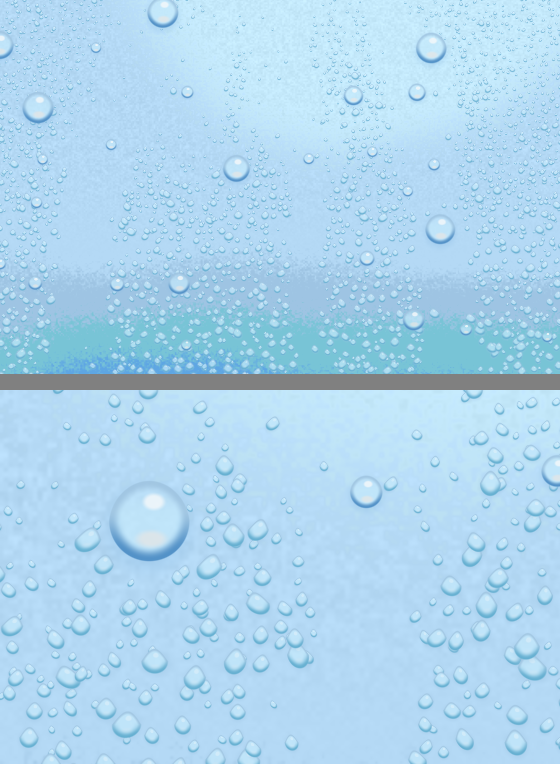
Top, the full canvas; bottom, a detail of the centre.
Write a Shadertoy shader that draws this texture.

```glsl
// Water drops condensed on a pale blue pane, with dry run-off channels.
#define GRAIN 0.06        // roughness of the tone borders
#define MIST 0.05         // contrast of the finest condensation
#define JITTER 0.8        // irregularity of drop positions
#define BEAD_CELL 0.031   // spacing of the lower beads
#define FINE_CELL 0.0185  // spacing of the upper beads
#define HERO_CELL 0.17    // spacing of the large drops
#define HERO_SHARE 0.48   // chance of a large drop per cell
#define LEAN 0.35         // convergence of the channels to the top

const vec3 PALE = vec3(0.77, 0.915, 0.985);
const vec3 SKY = vec3(0.705, 0.85, 0.96);
const vec3 HAZE = vec3(0.62, 0.77, 0.89);
const vec3 TEAL = vec3(0.47, 0.77, 0.84);
const vec3 RIM = vec3(0.40, 0.69, 0.82);
const vec3 BLUE = vec3(0.37, 0.65, 0.89);
const vec3 WARM = vec3(0.93, 0.90, 0.88);

float hash(vec2 p) {
    return fract(sin(dot(p, vec2(127.1, 311.7))) * 43758.5);
}

float noise(vec2 p) {
    vec2 i = floor(p), f = fract(p);
    f = f * f * (3.0 - 2.0 * f);
    return mix(mix(hash(i), hash(i + vec2(1, 0)), f.x),
               mix(hash(i + vec2(0, 1)), hash(i + vec2(1, 1)), f.x), f.y);
}

// Tinted light behind the pane, with grainy borders between the tones
vec3 backdrop(vec2 uv) {
    float speck = noise(uv * 230.0) + 0.6 * noise(uv * 120.0 + 9.0) - 0.8;
    float drift = noise(vec2(uv.x * 3.5, uv.y * 2.0) + 4.0) - 0.5;
    float y = uv.y + GRAIN * speck + 0.1 * drift;
    vec3 col = mix(BLUE, TEAL, smoothstep(-0.04, 0.03, y - 0.03 * cos(uv.x * 2.2)));
    col = mix(col, HAZE, smoothstep(0.11, 0.17, y));
    col = mix(col, SKY, smoothstep(0.23, 0.31, y));
    float glow = length((uv - vec2(1.0, 1.1)) * vec2(0.75, 1.0));
    glow += 2.0 * GRAIN * speck + 0.08 * drift;
    col = mix(col, PALE, 1.0 - smoothstep(0.44, 0.56, glow));
    return col + MIST * speck * smoothstep(0.25, 0.6, uv.y);
}

float band(float x, float centre, float halfWidth) {
    return 1.0 - smoothstep(halfWidth - 0.015, halfWidth + 0.015, abs(x - centre));
}

// Chance of finding beads: dry channels below, thin streaks above
float coverage(vec2 c) {
    float fan = (c.x - 0.75) / (1.0 - LEAN * c.y * c.y);
    fan += 0.03 * (noise(c * 7.0) - 0.5);
    float dry = band(fan, -0.54, 0.085) + band(fan, 0.08, 0.045) + band(fan, 0.45, 0.075);
    float streak = 0.12 + 0.8 * smoothstep(0.45, 0.65, noise(vec2(fan * 19.0, c.y * 2.5)));
    streak = max(streak, 0.85 * smoothstep(0.58, 0.78, abs(fan)));
    float wet = mix(1.0, streak, smoothstep(0.42, 0.62, c.y));
    return wet * (1.0 - 0.95 * min(dry, 1.0));
}

// One drop: shadow, lens body, dark lower rim, glint and warm caustic
vec3 drawDrop(vec3 col, vec3 behind, vec2 p, float r, float hero) {
    vec2 q = p / r;
    float shade = 1.0 - smoothstep(0.6, 1.4, length(q + vec2(0.0, 0.2)));
    col = mix(col, mix(HAZE, BLUE, 0.3 * hero), 0.4 * shade);

    q.x *= 1.0 + mix(0.6, 0.08, hero) * max(q.y, 0.0);
    float d = length(q);
    float soft = 0.9 / (iResolution.y * r);
    float inside = 1.0 - smoothstep(1.0 - soft, 1.0 + soft, d);
    float low = smoothstep(-0.3, 0.75, -q.y);

    vec3 body = mix(behind, PALE, 0.7 - 0.4 * hero * smoothstep(0.1, 0.8, q.y));
    body = mix(body, HAZE * 0.97, 0.75 * smoothstep(0.7, 0.95, d));
    float edge = smoothstep(mix(0.35, 0.62, hero), 0.95, d) * low;
    body = mix(body, mix(RIM, BLUE * 0.88, hero), edge);
    float caustic = 1.0 - smoothstep(0.2, 0.5, length((q - vec2(0.05, -0.45)) * vec2(1.0, 1.8)));
    body = mix(body, WARM, (0.1 + 0.5 * hero) * caustic);
    float glint = 1.0 - smoothstep(0.14, 0.28, length((q - vec2(0.12, 0.48)) * vec2(0.8, 1.1)));
    body = mix(body, vec3(0.95, 0.97, 0.98), mix(0.35, 0.85, hero) * glint);
    return mix(col, body, inside);
}

// Staggered, jittered grid of drops; hero is 1 for the large ones
vec3 scatter(vec3 col, vec3 behind, vec2 uv, float cell, vec2 radii,
             float seed, float hero) {
    vec2 home = floor(uv / cell);
    for (int j = -1; j <= 1; j++)
    for (int i = -1; i <= 1; i++) {
        vec2 id = home + vec2(i, j);
        vec2 key = id + seed;
        vec2 offset = vec2(hash(key), hash(key + 37.3)) - 0.5;
        offset.x += 0.5 * mod(id.y, 2.0) - 0.25;
        vec2 centre = (id + 0.5 + JITTER * offset) * cell;
        float size = hash(key + 71.9);
        float r = mix(radii.x, radii.y, size * size);
        r *= mix(1.15 - 0.4 * centre.y, 1.0, hero);
        float lower = 1.0 - smoothstep(0.5, 0.85, centre.y);
        float upper = smoothstep(0.3, 0.65, centre.y);
        float zone = cell > 0.5 * (BEAD_CELL + FINE_CELL) ? 0.2 + 0.75 * lower : 0.3 + 0.65 * upper;
        float chance = mix(zone * coverage(centre), HERO_SHARE, hero);
        // Small beads are skewed and stretched at random
        vec2 p = uv - centre;
        p.x += (1.0 - hero) * 0.7 * (hash(key + 91.1) - 0.5) * p.y;
        p.x *= mix(0.9 + 0.35 * hash(key + 53.7), 1.0, hero);
        if (hash(key + 113.7) < chance)
            col = drawDrop(col, behind, p, r, hero);
    }
    return col;
}

void mainImage(out vec4 fragColor, in vec2 fragCoord) {
    vec2 uv = fragCoord / iResolution.y;
    vec3 behind = backdrop(uv);
    vec3 col = scatter(behind, behind, uv, FINE_CELL, vec2(0.0035, 0.0072), 5.0, 0.0);
    col = scatter(col, behind, uv, BEAD_CELL, vec2(0.007, 0.0125), 23.0, 0.0);
    col = scatter(col, behind, uv, HERO_CELL, vec2(0.014, 0.046), 61.0, 1.0);
    fragColor = vec4(clamp(col, 0.0, 1.0), 1.0);
}
```
